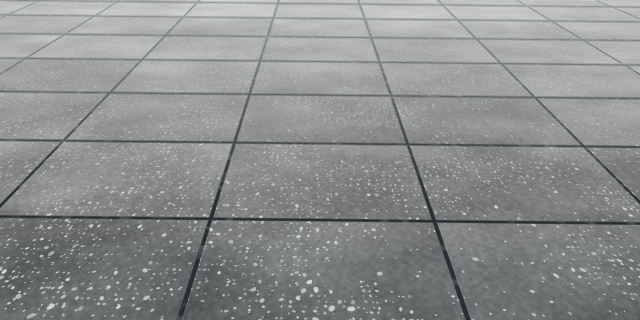
This texture is drawn by a WebGL 1 fragment shader. Its source:

```glsl
precision highp float;
// Square concrete paving seen in perspective, with dark recessed joints and pale flecks.
// Each pixel is projected to floor coordinates (one unit per slab); joints and flecks
// are measured back in canvas heights, so their thickness stays even and smooth.

uniform vec2 u_resolution;

// Projection, in canvas heights
const float HORIZON = 1.3776;
const float VANISH_X = -0.0104;
const float SLAB_WIDTH = 0.656;
const float SLAB_DEPTH = 3.678;
const vec2 FLOOR_SHIFT = vec2(0.4755, -0.453);
const float ROW_TILT = 0.011;

// Half widths of the joints at unit scale
const float SIDE_JOINT = 0.0058;
const float ROW_JOINT = 0.0040;

// Colours
const vec3 NEAR_SLAB = vec3(0.425, 0.437, 0.440);
const vec3 FAR_SLAB = vec3(0.750, 0.757, 0.760);
const vec3 WARM_TINT = vec3(0.012, 0.006, -0.008);
const vec3 NEAR_JOINT = vec3(0.14, 0.175, 0.19);
const vec3 FAR_JOINT = vec3(0.38, 0.42, 0.44);
const vec3 FLECK = vec3(0.86, 0.88, 0.88);

// Wear
const vec2 FLECK_CELLS = vec2(24.0, 16.0);
const float FLECK_SIZE = 0.0060;
const float FLECK_DENSITY = 0.42;
const float STAIN = 0.22;
const float BROAD_STAIN = 0.09;
const float GRAIN = 0.07;
const float SLAB_VARIATION = 0.03;
const float BLUR = 0.0006;
const float FAR_BLUR = 0.0022;

float hash(vec2 p) {
  return fract(sin(dot(p, vec2(127.1, 311.7))) * 43758.5453);
}

float noise(vec2 p) {
  vec2 i = floor(p), f = fract(p);
  f = f * f * (3.0 - 2.0 * f);
  return mix(mix(hash(i), hash(i + vec2(1.0, 0.0)), f.x),
             mix(hash(i + vec2(0.0, 1.0)), hash(i + vec2(1.0, 1.0)), f.x), f.y);
}

// Octaves are turned against each other to hide the lattice
float fbm(vec2 p) {
  float sum = 0.0, gain = 0.5;
  for (int i = 0; i < 4; i++) {
    sum += gain * noise(p);
    p = mat2(1.6, 1.2, -1.2, 1.6) * p + 17.3;
    gain *= 0.5;
  }
  return sum;
}

float band(float dist, float halfWidth, float soft) {
  return 1.0 - smoothstep(halfWidth - soft, halfWidth + soft, dist);
}

// Two sizes of jittered flecks, gathered in patches
float flecks(vec2 ground, vec2 scale, float soft) {
  float cover = 0.0;
  float patches = smoothstep(0.25, 0.72, noise(ground * 3.1 + 5.0));
  for (int layer = 0; layer < 2; layer++) {
    float k = float(layer);
    vec2 cells = FLECK_CELLS * (1.0 + 0.7 * k);
    vec2 grid = ground * cells;
    vec2 id = floor(grid) + 71.0 * k;
    vec2 jitter = vec2(hash(id + 3.7), hash(id + 9.2)) - 0.5;
    vec2 offset = (fract(grid) - 0.5 - jitter * vec2(0.6, 0.4)) * scale / cells;
    float present = step(hash(id + 21.4), FLECK_DENSITY * mix(0.15, 1.0, patches));
    float size = mix(0.36, 1.0, pow(hash(id + 33.1), 1.8)) / (1.0 + 0.8 * k);
    float radius = FLECK_SIZE * size * scale.y * SLAB_DEPTH;
    float angle = atan(offset.y, offset.x);
    radius *= 1.0 + 0.16 * sin(2.0 * angle + 6.28 * hash(id + 41.0));
    float blob = band(length(offset * vec2(1.0, 1.25)), radius, soft);
    cover = max(cover, present * blob * mix(0.5, 1.0, hash(id + 52.6)));
  }
  return cover;
}

void main() {
  vec2 p = (gl_FragCoord.xy - vec2(0.5 * u_resolution.x, 0.0)) / u_resolution.y;

  // Project onto the floor
  float x = p.x - VANISH_X;
  float drop = HORIZON - p.y;
  float rowDrop = drop - ROW_TILT * x;
  vec2 ground = vec2(x / (SLAB_WIDTH * drop), SLAB_DEPTH / rowDrop) + FLOOR_SHIFT;
  vec2 scale = vec2(SLAB_WIDTH * drop, rowDrop * rowDrop / SLAB_DEPTH);
  float far = smoothstep(0.3, 1.0, p.y);
  float soft = 0.7 / u_resolution.y + BLUR + FAR_BLUR * far;

  // Slab tone, stains and grain
  vec3 color = mix(NEAR_SLAB, FAR_SLAB, pow(clamp(p.y, 0.0, 1.0), 1.45));
  color += WARM_TINT * smoothstep(0.1, 0.5, p.y) * (1.0 - 0.6 * far);
  vec2 slab = floor(ground);
  float tone = (hash(slab + 8.3) - 0.5) * SLAB_VARIATION;
  tone += (fbm(ground * 2.7 + slab * 4.1) - 0.47) * STAIN * (1.0 - 0.4 * far);
  tone += (noise(ground * 0.9 + 2.6) - 0.5) * BROAD_STAIN;
  float grain = fbm(ground * vec2(62.0, 40.0)) - 0.47;
  tone += 2.0 * grain * GRAIN * (1.0 - 0.95 * far);
  color += tone;

  // Pale flecks, fading into the distance
  color = mix(color, FLECK, flecks(ground, scale, soft) * mix(0.95, 0.45, far));

  // Joints with a worn, lighter lip
  vec2 signedDist = (fract(ground + 0.5) - 0.5) * scale;
  vec2 dist = abs(signedDist);
  vec2 width = vec2(SIDE_JOINT, ROW_JOINT) * drop;
  float wear = noise(ground * 23.0);
  float lip = band(abs(signedDist.x - width.x * 1.2), 0.0012 * drop, soft);
  lip = max(lip, 0.6 * band(abs(signedDist.y + width.y * 1.3), 0.001 * drop, soft));
  color += 0.14 * lip * wear * (1.0 - far);
  float joint = max(band(dist.x, width.x, soft), band(dist.y, width.y, soft));
  vec3 jointColor = mix(NEAR_JOINT, FAR_JOINT, far) + 0.14 * smoothstep(0.6, 1.0, wear);
  color = mix(color, jointColor, joint * mix(0.96, 0.75, far));

  gl_FragColor = vec4(clamp(color, 0.0, 1.0), 1.0);
}
```
